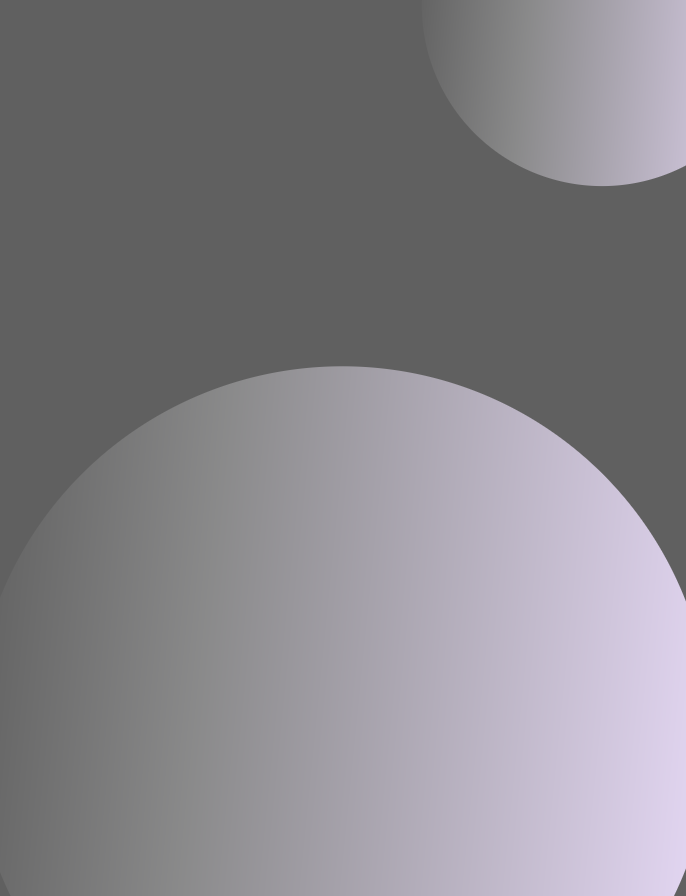
A WebGL 1 fragment shader for this background:

```glsl
precision highp float;

uniform vec2 u_resolution;

// Grey to lavender ramp, t from 0 to 1
vec3 lavenderRamp(float t) {
  vec3 shadow = vec3(0.39);
  vec3 grey = vec3(0.54, 0.54, 0.542);
  vec3 lavender = vec3(0.89, 0.84, 0.95);
  vec3 dark = mix(shadow, grey, clamp(t / 0.3, 0.0, 1.0));
  return mix(dark, lavender, clamp((t - 0.3) / 0.7, 0.0, 1.0));
}

// Lays a smooth-edged disc, shaded along a slightly tilted axis, over the base
vec3 addDisc(vec3 base, vec2 p, vec2 center, float radius) {
  vec2 offset = p - center;
  vec2 axis = normalize(vec2(1.0, -0.1));
  float t = 0.5 + 0.5 * dot(offset, axis) / radius;
  float pixel = 1.0 / u_resolution.y;
  float cover = clamp(0.5 - (length(offset) - radius) / pixel, 0.0, 1.0);
  return mix(base, lavenderRamp(t), cover);
}

void main() {
  // Canvas height is one unit
  vec2 p = gl_FragCoord.xy / u_resolution.y;

  vec3 color = vec3(0.377);
  color = addDisc(color, p, vec2(0.672, 0.9935), 0.2012);
  color = addDisc(color, p, vec2(0.382, 0.1797), 0.4115);

  gl_FragColor = vec4(color, 1.0);
}
```
